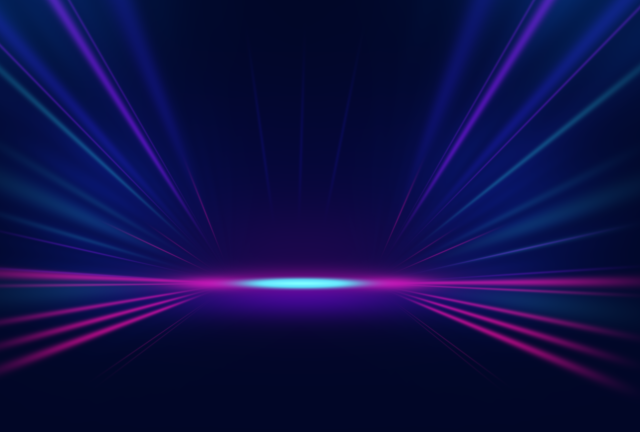
Write a Shadertoy shader that draws this background.

```glsl
// Neon light trails racing out of a glowing horizon on a deep navy field.
// The canvas is mirrored about the core; beams are Gaussian wedges in polar
// coordinates around a side pole, screened over soft hazes and a cyan core.

const vec2 CORE = vec2(0.471, 0.344);    // glow centre, fraction of canvas
const float POLE = 0.158;                // side vanishing point, in heights
const float STREAK_AMOUNT = 0.35;        // grain of the side haze

const vec3 NAVY = vec3(0.003, 0.025, 0.150);
const vec3 ROYAL = vec3(0.018, 0.050, 0.210);
const vec3 SKY_BLUE = vec3(0.005, 0.115, 0.210);
const vec3 INDIGO = vec3(0.015, 0.000, 0.070);
const vec3 PLUM = vec3(0.090, 0.000, 0.090);
const vec3 VIOLET = vec3(0.170, 0.000, 0.320);
const vec3 MAGENTA = vec3(0.900, 0.050, 0.600);
const vec3 CYAN = vec3(0.340, 0.840, 0.930);
const vec3 PURPLE_BEAM = vec3(0.330, 0.020, 0.620);
const vec3 BLUE_BEAM = vec3(0.070, 0.040, 0.440);
const vec3 TEAL_BEAM = vec3(0.050, 0.310, 0.340);
const vec3 PINK_BEAM = vec3(0.800, 0.010, 0.460);

// Beams: angle and half width in degrees, reach in heights, strength
const vec4 PURPLES[5] = vec4[5](
    vec4(57.7, 1.0, 2.0, 0.85), vec4(59.9, 0.25, 1.6, 0.5),
    vec4(45.6, 0.25, 1.6, 0.6), vec4(12.6, 0.3, 0.65, 0.8),
    vec4(3.6, 0.35, 0.7, 0.6));
const vec4 BLUES[4] = vec4[4](
    vec4(68.3, 2.6, 2.0, 0.55), vec4(58.5, 5.0, 2.0, 0.15),
    vec4(48.0, 1.5, 2.0, 0.65), vec4(40.0, 7.0, 1.4, 0.12));
const vec4 TEALS[5] = vec4[5](
    vec4(40.5, 0.7, 1.2, 0.75), vec4(28.5, 1.2, 0.8, 0.35),
    vec4(22.0, 2.6, 0.9, 0.42), vec4(14.5, 0.8, 0.7, 0.5),
    vec4(-4.5, 4.0, 0.8, 0.38));
const vec4 PINKS[10] = vec4[10](
    vec4(67.5, 0.5, 0.34, 0.45), vec4(24.3, 0.35, 0.36, 0.7),
    vec4(33.7, 0.4, 0.26, 0.5), vec4(1.4, 1.3, 0.80, 0.75),
    vec4(-1.6, 0.5, 0.7, 0.6), vec4(-10.5, 0.9, 0.72, 0.7),
    vec4(-16.0, 1.1, 0.70, 0.8), vec4(-21.3, 1.3, 0.72, 0.8),
    vec4(-35.5, 0.25, 0.42, 0.4), vec4(-38.0, 0.25, 0.42, 0.25));

vec2 gradientAt(vec2 cell) {
    float turn = fract(sin(dot(cell, vec2(127.1, 311.7))) * 43758.5);
    return vec2(cos(6.2832 * turn), sin(6.2832 * turn));
}

float gradientNoise(vec2 p) {
    vec2 i = floor(p), f = fract(p);
    vec2 u = f * f * (3.0 - 2.0 * f), e = vec2(1.0, 0.0);
    float low = mix(dot(gradientAt(i), f), dot(gradientAt(i + e), f - e), u.x);
    float high = mix(dot(gradientAt(i + e.yx), f - e.yx),
                     dot(gradientAt(i + e.xx), f - e.xx), u.x);
    return mix(low, high, u.y);
}

float bell(float x) { return exp(-x * x); }

// Brightens without passing white
vec3 screen(vec3 base, vec3 light) { return 1.0 - (1.0 - base) * (1.0 - light); }

// Elliptical Gaussian glow
float glow(vec2 p, vec2 centre, vec2 size) {
    vec2 d = (p - centre) / size;
    return exp(-dot(d, d));
}

// Wedge of light; polar holds angle in radians and radius
float beam(vec2 polar, vec4 b, float skew, float start, float ramp) {
    float r = polar.y;
    float width = radians(b.y) * r;
    float softWidth = length(vec2(width, 0.7 / iResolution.y));
    float offset = (polar.x - radians(b.x - skew)) * r;
    float fade = smoothstep(start, start + ramp, r)
               * (1.0 - smoothstep(0.4 * b.z, b.z, r));
    return b.w * fade * bell(offset / softWidth) * width / softWidth;
}

void mainImage(out vec4 fragColor, in vec2 fragCoord) {
    vec2 p = (fragCoord - CORE * iResolution.xy) / iResolution.y;
    vec2 m = vec2(abs(p.x), p.y);
    float side = p.x < 0.0 ? -1.0 : 1.0;
    vec2 q = m - vec2(POLE, 0.0);
    vec2 polar = vec2(atan(q.y, q.x), length(q));

    // Navy field with blue side hazes, streaked along the beams
    float grain = gradientNoise(vec2(polar.x * 16.0 + side * 7.0, polar.y * 4.0));
    float streaks = 1.0 + STREAK_AMOUNT * grain;
    vec3 col = NAVY;
    col += ROYAL * streaks * glow(m, vec2(0.46, 0.20), vec2(0.22, 0.22));
    col += SKY_BLUE * streaks * glow(m, vec2(0.66, 0.72), vec2(0.30, 0.24));
    col += 0.5 * ROYAL * glow(m, vec2(0.40, -0.02), vec2(0.22, 0.08));

    // Indigo and plum haze above the horizon, violet haze below it
    col += INDIGO * glow(m, vec2(0.0, 0.20), vec2(0.40, 0.26));
    col += PLUM * glow(m, vec2(0.0, 0.05), vec2(0.30, 0.13));
    col += VIOLET * glow(m, vec2(0.0, -0.035), vec2(0.28, 0.045));

    // Faint upright threads over the core
    for (int i = -1; i <= 1; i++) {
        float k = float(i);
        float x = -0.01 + 0.035 * k + (0.17 * k + 0.03) * p.y;
        float fade = smoothstep(0.12, 0.3, p.y) * (1.0 - smoothstep(0.35, 0.62, p.y));
        col += 0.2 * BLUE_BEAM * fade * bell((p.x - x) / 0.004);
    }

    // Beam families
    for (int i = 0; i < BLUES.length(); i++)
        col = screen(col, BLUE_BEAM * beam(polar, BLUES[i], 0.0, 0.08, 0.45));
    for (int i = 0; i < TEALS.length(); i++)
        col = screen(col, TEAL_BEAM * beam(polar, TEALS[i], 2.0 * side, 0.10, 0.30));
    for (int i = 0; i < PURPLES.length(); i++)
        col = screen(col, PURPLE_BEAM * beam(polar, PURPLES[i], 0.0, 0.04, 0.36));
    for (int i = 0; i < PINKS.length(); i++)
        col = screen(col, PINK_BEAM * beam(polar, PINKS[i], side, 0.04, 0.14));

    // Magenta horizon band with hot ends, then the cyan core
    col = screen(col, 0.36 * MAGENTA * glow(m, vec2(0.0, 0.004), vec2(0.31, 0.030)));
    col = screen(col, 0.70 * MAGENTA * glow(m, vec2(0.21, 0.0), vec2(0.095, 0.014)));
    float core = glow(p, vec2(0.0), vec2(0.150, 0.0130));
    col = mix(col, CYAN, smoothstep(0.08, 0.75, core));
    col += 0.16 * glow(p, vec2(0.0), vec2(0.10, 0.006));

    fragColor = vec4(clamp(col, 0.0, 1.0), 1.0);
}
```
